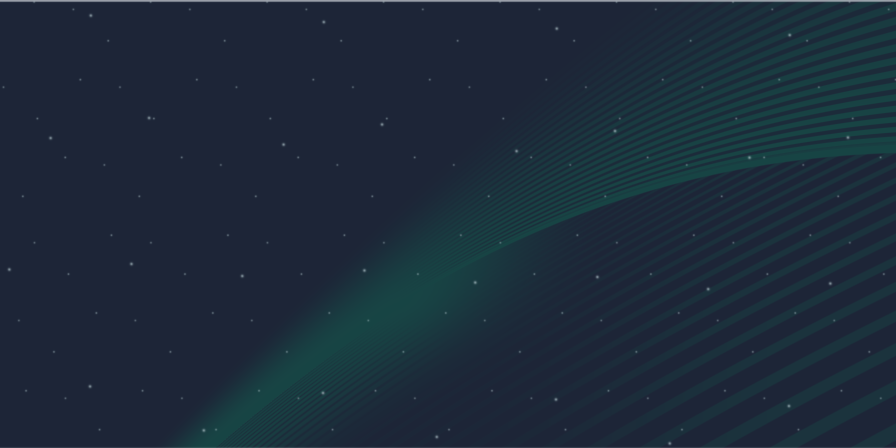
Reproduce this background procedurally as a Shadertoy shader.

```glsl
// A night-blue field crossed by a teal aurora that sweeps up to the right.
// Two curves bound the glow; stripes follow the ratio between them, a second
// fan of lines fills the space below, and staggered rows hold the stars.

// Coverage of a repeating line that takes up 'width' of each period.
float stripe(float phase, float width) {
    float blur = max(fwidth(phase), 0.001);
    float line = smoothstep(-0.7 * blur, 0.7 * blur,
                            0.5 * width - abs(fract(phase) - 0.5));
    return mix(line, width, smoothstep(0.4, 1.0, blur));
}

// Lower, crisp boundary of the aurora.
float crestHeight(float x) {
    return 0.66 - 0.223 * pow(abs(2.1 - x), 2.2);
}

// Upper boundary, where the glow has faded out.
float haloHeight(float x) {
    float t = x - 0.34;
    return 1.03 * t - 0.1 * t * t;
}

// Soft dot repeated along x; 'shift' is the offset in periods.
float dotRow(vec2 p, float shift, float period, float rowY, float radius) {
    float dx = (fract(p.x / period - shift + 0.5) - 0.5) * period;
    vec2 d = vec2(dx, p.y - rowY) / radius;
    return exp(-dot(d, d));
}

// Stars in four families of rows, with y measured down from the top.
float starField(vec2 p) {
    // Faint stars: wave-staggered rows that drift sideways.
    float row = round((p.y - 0.091) / 0.0868);
    float drift = 0.267 * floor(row / 4.0);
    float shift = 0.625 + 0.311 * cos(1.5708 * row - 0.21) + drift;
    float light = 0.4 * dotRow(p, shift, 0.26, 0.091 + 0.0868 * row, 0.0024);

    // Faint stars: alternating rows.
    row = round((p.y - 0.021) / 0.1736);
    shift = 0.63 + 0.133 * row + 0.267 * mod(row, 2.0);
    light += 0.35 * dotRow(p, shift, 0.26, 0.021 + 0.1736 * row, 0.0024);

    // Bright stars lie on slightly tilted rows.
    p.y -= 0.028 * p.x;
    row = round((p.y - 0.029) / 0.276);
    shift = 0.39 - 0.2 * sin(2.1 * row);
    light += 0.6 * dotRow(p, shift, 0.52, 0.029 + 0.276 * row, 0.0034);

    row = round((p.y - 0.254) / 0.347);
    shift = 0.64 + 0.1825 * row + 0.2175 * row * row;
    light += 0.6 * dotRow(p, shift, 0.52, 0.254 + 0.347 * row, 0.0034);
    return light;
}

void mainImage(out vec4 fragColor, in vec2 fragCoord) {
    vec2 p = fragCoord / iResolution.y;
    float pixel = 1.0 / iResolution.y;
    float crest = crestHeight(p.x);
    float above = p.y - crest;

    // Aurora body: zero at the crest, one at the halo.
    float rise = max(above / (haloHeight(p.x) - crest), 0.0);
    float glow = 1.0 - smoothstep(0.0, 1.05, rise);
    float gaps = stripe(26.0 * pow(rise + 0.0001, 0.8), 0.44);
    gaps *= smoothstep(0.85, 1.2, p.x) * smoothstep(0.01, 0.06, rise);
    float upper = glow * (1.0 - 0.8 * gaps);

    // Lines below the crest: a bent fan, denser toward the left.
    float slide = p.x - (0.48 + 1.15 * p.y + 0.5 * p.y * p.y);
    float fan = max(slide / sqrt(max(p.x, 0.1)), 0.0);
    float lines = stripe(13.0 * log(1.0 + 8.3 * fan), 0.36);
    float haze = (1.0 - smoothstep(0.0, 0.27, -above))
               * (1.0 - smoothstep(0.9, 1.36, p.x));
    float cuts = 0.75 * lines * (1.0 - smoothstep(0.08, 0.32, p.y));
    float lower = haze * (1.0 - cuts)
                + lines * (0.07 + 0.36 * smoothstep(1.1, 1.75, p.x)) * (1.0 - haze);

    // Join the two sides of the crest.
    float aurora = mix(lower, upper, smoothstep(-pixel, pixel, above));
    vec3 color = mix(vec3(0.113, 0.146, 0.216), vec3(0.092, 0.268, 0.268), aurora);

    // Stars.
    float stars = starField(vec2(p.x, 1.0 - p.y));
    color = mix(color, vec3(0.72, 0.80, 0.82), min(stars, 1.0));

    // Thin pale borders at the top and bottom.
    float topLine = smoothstep(0.996 - pixel, 0.996 + pixel, p.y);
    float bottomLine = 1.0 - smoothstep(0.0, 0.004, p.y);
    color = mix(color, vec3(0.72, 0.74, 0.77), 0.8 * topLine + 0.2 * bottomLine);

    fragColor = vec4(color, 1.0);
}
```
